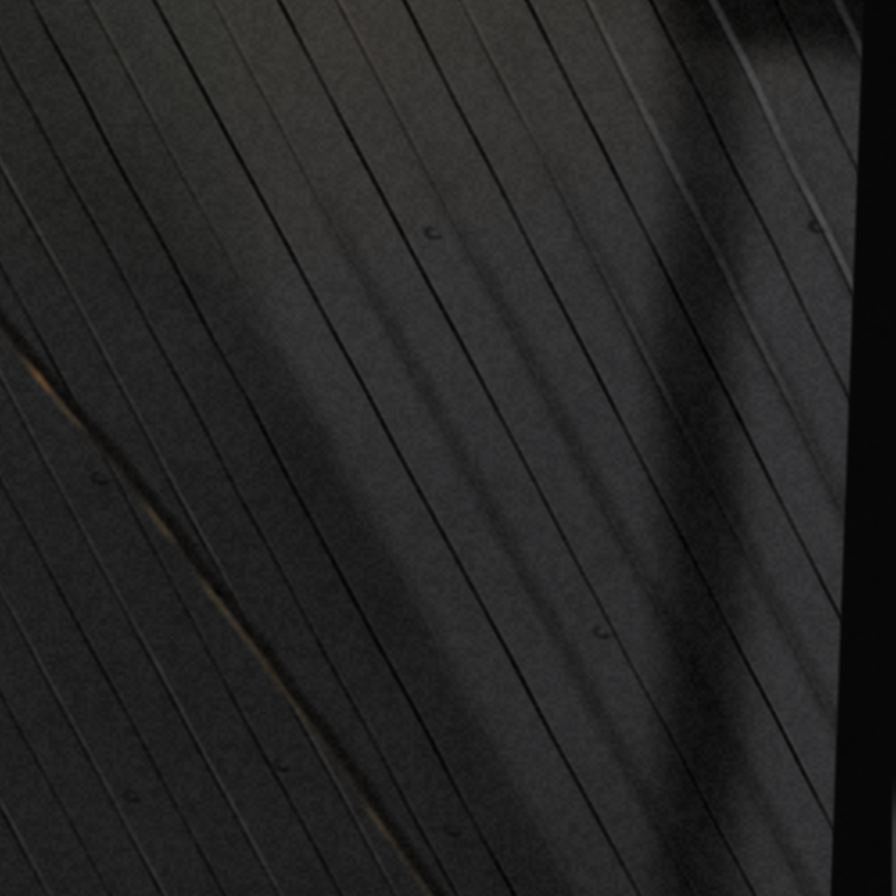
A Shadertoy shader for this texture:

```glsl
#define PITCH_RIGHT 0.0693
#define PITCH_LEFT 0.0646
#define FIRST_SEAM 0.034
#define SLANT 0.54
#define FAN 0.085
#define SEAM_WIDTH 0.0021
#define GRAIN 0.034
#define SHADOW_DEPTH 0.52
#define KNOT_CELLS 5.0
#define FRAME_COLOR vec3(0.030, 0.028, 0.028)
#define RIDGE_COLOR vec3(0.29, 0.25, 0.19)

float hash(vec2 p) {
    vec3 q = fract(p.xyx * 0.1031);
    q += dot(q, q.yzx + 33.33);
    return fract((q.x + q.y) * q.z);
}

float noise(vec2 p) {
    vec2 i = floor(p), f = fract(p);
    f = f * f * (3.0 - 2.0 * f);
    return mix(mix(hash(i), hash(i + vec2(1, 0)), f.x),
               mix(hash(i + vec2(0, 1)), hash(i + vec2(1, 1)), f.x), f.y);
}

// Soft stroke of half width w around d = 0
float stroke(float d, float w, float blur) {
    return 1.0 - smoothstep(max(w - blur, 0.0), w + blur, abs(d));
}

// Slanted coordinate, constant along each seam; seams fan out to the right
float seamCoord(vec2 p) {
    float a = p.x - SLANT * p.y - 0.2;
    return 0.2 + (a > 0.0 ? a / (1.0 - FAN * p.y) : a);
}

// Sparse faint curled knots, one candidate per cell
float knots(vec2 p, float aa) {
    vec2 cell = floor(p * KNOT_CELLS);
    vec2 center = 0.25 + 0.5 * vec2(hash(cell + 3.1), hash(cell + 8.7));
    vec2 q = (fract(p * KNOT_CELLS) - center) / KNOT_CELLS;
    float ring = stroke(length(q * vec2(0.7, 1.0)) - 0.006, 0.001, 0.003 + aa);
    return ring * step(0.74, hash(cell + 21.0)) * smoothstep(-0.004, 0.006, q.y - q.x + 0.004);
}

vec3 panels(vec2 p, float s) {
    // Dim left side meets the lit side in an edge that sharpens downward
    float blur = mix(0.26, 0.022, smoothstep(0.0, 0.42, p.y));
    float lit = smoothstep(0.104 - blur, 0.104 + blur, s);
    float dim = mix(0.142, 0.124, smoothstep(0.0, 0.6, p.y));
    float bright = 0.207 - 0.046 * p.y + 0.03 * smoothstep(0.79, 0.9, p.x) * p.y;
    float level = mix(dim, bright, lit);
    level -= 0.012 * stroke(s - 0.055, 0.04, 0.035) * smoothstep(0.25, 0.5, p.y);
    level += 0.016 * (noise(p * 5.0) - 0.5) + 0.01 * (noise(p * 16.0) - 0.5);
    vec3 warm = mix(vec3(0.99, 1.01, 0.95), vec3(1.04, 1.0, 0.95), smoothstep(0.1, 0.4, p.x));
    return level * mix(warm, vec3(0.99, 0.99, 1.02), smoothstep(0.05, 0.6, p.y + 0.3 * p.x * p.x));
}

void mainImage(out vec4 fragColor, in vec2 fragCoord) {
    vec2 p = fragCoord / iResolution.xy;
    p.y = 1.0 - p.y;
    float aa = 1.0 / iResolution.y;
    float s = seamCoord(p) + 0.003 * (noise(p * 11.0) - 0.5);
    vec3 color = panels(p, s);

    // Seam index: dark joints alternate with raised strips
    float t = s - FIRST_SEAM;
    float pitch = t > 0.0 ? PITCH_RIGHT : PITCH_LEFT;
    float index = floor(t / pitch + 0.5);
    float d = t - index * pitch;
    bool leftSide = index < 0.0;
    float odd = mod(index, 2.0);
    float strip = leftSide ? 1.0 - odd : odd;
    float wear = 0.45 + 0.8 * noise(vec2(p.y * 12.0, index * 7.3));

    // Wide soft bands over the strips of the lit side
    float band = stroke(d, 0.011, 0.011) * strip * step(2.0, index);
    color *= 1.0 - 0.25 * band * smoothstep(0.1, 0.45, p.y + 0.1 * p.x);

    // Vertical shadow and the dark top corner
    float edgeDrift = 0.02 * (noise(vec2(p.y * 5.0, 17.0)) - 0.5);
    float shadow = stroke(p.x + edgeDrift - mix(0.79, 0.773, p.y), 0.042, 0.034);
    shadow *= 0.8 + 0.4 * noise(vec2(p.y * 6.0, 4.0));
    float corner = (1.0 - smoothstep(0.045, 0.115, p.y + 0.03 * noise(p * 9.0)))
                 * smoothstep(0.70, 0.775, p.x - 0.4 * p.y);
    color *= (1.0 - SHADOW_DEPTH * shadow * (1.0 - corner)) * (1.0 - 0.72 * corner);

    // Dark joints, fading in and out along their length
    float joint = stroke(d, SEAM_WIDTH, 0.0021 + aa) * (1.0 - strip);
    color *= 1.0 - joint * min(wear, 1.0) * (leftSide ? 0.5 : 0.75);
    float jointLip = stroke(d - 0.0055, 0.001, 0.0022 + aa) * (1.0 - strip);
    color += 0.014 * jointLip * wear;

    // Raised strips: thin at left, brownish at top, pale and wide at right
    float pale = smoothstep(0.60, 0.76, p.x) * (1.0 - 0.75 * smoothstep(0.15, 0.75, p.y));
    float visible = leftSide ? 1.0 : max(pale, 0.75 - smoothstep(0.05, 0.4, p.y) * 0.6);
    float ridge = stroke(d, mix(0.0012, 0.0048, pale), 0.0025 + aa) * strip;
    float groove = stroke(d + 0.0055, 0.0012, 0.0025 + aa) * strip;
    color *= 1.0 - 0.38 * groove * wear * visible;
    vec3 ridgeTint = mix(vec3(0.040, 0.034, 0.028), vec3(0.115, 0.115, 0.118), pale);
    color += ridge * ridgeTint * wear * visible * (leftSide ? 1.4 : 1.0);

    // Long diagonal crack with a worn, lit lower edge
    float along = (p.y - 0.358) / 0.642;
    float crack = p.x - 0.488 * along - 0.055 * along * (1.0 - along);
    crack += 0.007 * (noise(vec2(p.y * 22.0, 2.0)) - 0.5);
    color = mix(color, vec3(0.055, 0.051, 0.046), 0.85 * stroke(crack - 0.003, 0.010, 0.006 + aa));
    float worn = 0.25 + 0.75 * smoothstep(0.25, 0.75, noise(vec2(p.y * 24.0, 9.0)));
    color = mix(color, RIDGE_COLOR, 0.7 * worn * stroke(crack + 0.007, 0.004, 0.004 + aa));
    float rust = stroke(length(p - vec2(0.045, 0.422)), 0.012, 0.016);
    color += vec3(0.14, 0.07, 0.01) * rust * stroke(crack + 0.006, 0.005, 0.005);

    color *= 1.0 - 0.4 * knots(p, aa);

    // Black frame along the right side with a pale sliver at its foot
    float frame = smoothstep(-0.002 - aa, 0.002 + aa, p.x - mix(0.964, 0.927, p.y));
    color = mix(color, FRAME_COLOR, frame);
    color += 0.2 * smoothstep(0.993, 0.998, p.x) * smoothstep(0.86, 0.94, p.y);

    // Fine grain
    float grain = noise(p * 250.0) + 0.6 * noise(p * 120.0 + 40.0) - 0.8;
    color += GRAIN * grain * (1.0 - 0.85 * frame);
    fragColor = vec4(max(color, 0.0), 1.0);
}
```
